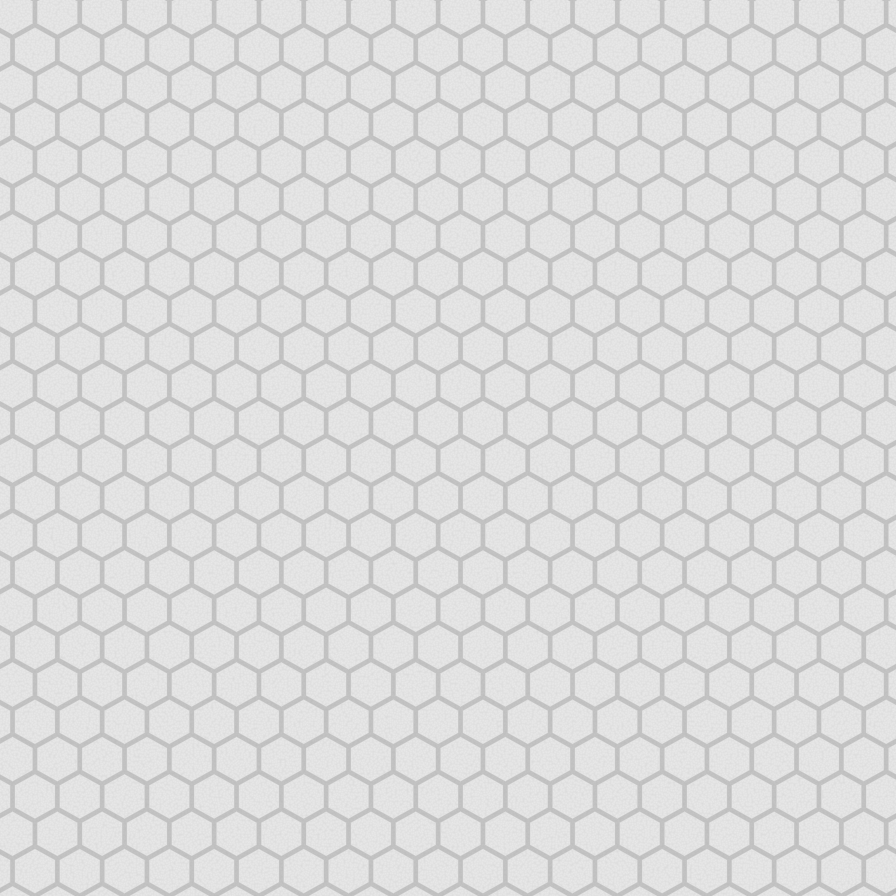
Reproduce this pattern procedurally as a three.js fragment shader.

```glsl
// Pale hexagonal tiles, 20 across and 24 rows up, parted by flat grey grout.
// Two staggered lattices of hexagon distances give the joints;
// fine cellular noise gives the tiles and grout a grainy surface.
varying vec2 vUv;

const vec2 PITCH = vec2(1.0 / 20.0, 1.0 / 24.0); // column and row spacing

vec2 hash2(vec2 p) {
  vec3 q = fract(vec3(p.xyx) * vec3(0.1031, 0.1030, 0.0973));
  q += dot(q, q.yzx + 33.33);
  return fract((q.xx + q.yz) * q.zy);
}

// Distance to the nearest scattered point, in cells.
float cellular(vec2 p) {
  vec2 cell = floor(p);
  float nearest = 2.0;
  for (int y = -1; y <= 1; y++) {
    for (int x = -1; x <= 1; x++) {
      vec2 corner = cell + vec2(float(x), float(y));
      nearest = min(nearest, distance(p, corner + hash2(corner)));
    }
  }
  return nearest;
}

// Distance inward from the sides of the hexagons on one lattice.
float hexInset(vec2 p) {
  vec2 period = PITCH * vec2(1.0, 2.0);
  vec2 q = abs(p - period * floor(p / period + 0.5));
  vec2 slope = normalize(vec2(PITCH.y / 3.0, PITCH.x / 2.0));
  float slanted = slope.y * PITCH.y * 2.0 / 3.0 - dot(q, slope);
  return min(PITCH.x * 0.5 - q.x, slanted);
}

void main() {
  // Joints: the containing hexagon has the larger inset
  vec2 p = vUv - PITCH * vec2(0.78, 2.0 / 3.0);
  float inset = max(hexInset(p), hexInset(p - PITCH * vec2(0.5, 1.0)));

  // Grain, which also roughens the tile edge slightly
  float grain = cellular(vUv * 380.0) - 0.5;
  float soft = max(fwidth(vUv.x) * 0.7, 0.0008);
  float tile = smoothstep(-soft, soft, inset - 0.0026 + grain * 0.0003);

  float shade = mix(0.757, 0.887, tile);
  shade -= grain * mix(0.025, 0.045, tile);
  gl_FragColor = vec4(vec3(shade), 1.0);
}
```
